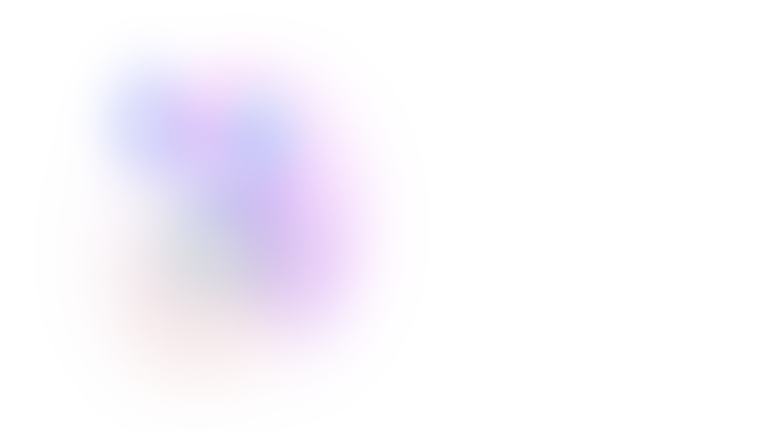
Give the GLSL for this background, as a Shadertoy shader.

```glsl
#define FALLOFF 1.3
#define STRENGTH 1.0
#define GRAIN 0.004
#define MAUVE_INK vec3(0.020, 0.045, 0.020)
#define BEIGE_INK vec3(0.020, 0.060, 0.070)
#define SAGE_INK vec3(0.110, 0.035, 0.030)
#define PINK_INK vec3(0.030, 0.130, 0.010)
#define LILAC_INK vec3(0.045, 0.050, 0.010)
#define ROSE_INK vec3(0.020, 0.110, 0.010)
#define VIOLET_INK vec3(0.100, 0.125, 0.000)
#define SKY_INK vec3(0.130, 0.110, 0.008)
#define ICE_INK vec3(0.080, -0.045, 0.005)

// Soft elliptical glow: 1 at the centre, fading smoothly to 0
float glow(vec2 p, vec2 center, vec2 radius) {
    vec2 q = (p - center) / radius;
    return exp(-pow(dot(q, q), FALLOFF));
}

float hash(vec2 p) {
    return fract(sin(dot(p, vec2(12.9898, 78.233))) * 43758.5453);
}

void mainImage(out vec4 fragColor, in vec2 fragCoord) {
    vec2 p = fragCoord / iResolution.y;
    p.x *= 16.0 / 9.0 * iResolution.y / iResolution.x;

    // Ink is the light each glow removes from the white ground
    vec3 ink = vec3(0.0);

    // Lower body
    ink += MAUVE_INK * glow(p, vec2(0.440, 0.444), vec2(0.231, 0.278));
    ink += BEIGE_INK * glow(p, vec2(0.463, 0.306), vec2(0.204, 0.204));
    ink += SAGE_INK * glow(p, vec2(0.514, 0.433), vec2(0.167, 0.155));

    // Right flank
    ink += PINK_INK * glow(p, vec2(0.706, 0.479), vec2(0.167, 0.255));
    ink += LILAC_INK * glow(p, vec2(0.694, 0.375), vec2(0.127, 0.174));

    // Upper lobes
    ink += ROSE_INK * glow(p, vec2(0.551, 0.750), vec2(0.174, 0.127));
    ink += VIOLET_INK * glow(p, vec2(0.544, 0.611), vec2(0.162, 0.150));
    ink += SKY_INK * glow(p, vec2(0.343, 0.718), vec2(0.116, 0.144));
    ink += ICE_INK * glow(p, vec2(0.606, 0.699), vec2(0.097, 0.111));

    // Faint dither against banding, only where there is ink
    float dither = (hash(fragCoord) - 0.5) * GRAIN * smoothstep(0.0, 0.03, ink.g);
    vec3 color = 1.0 - STRENGTH * ink + dither;
    fragColor = vec4(clamp(color, 0.0, 1.0), 1.0);
}
```
